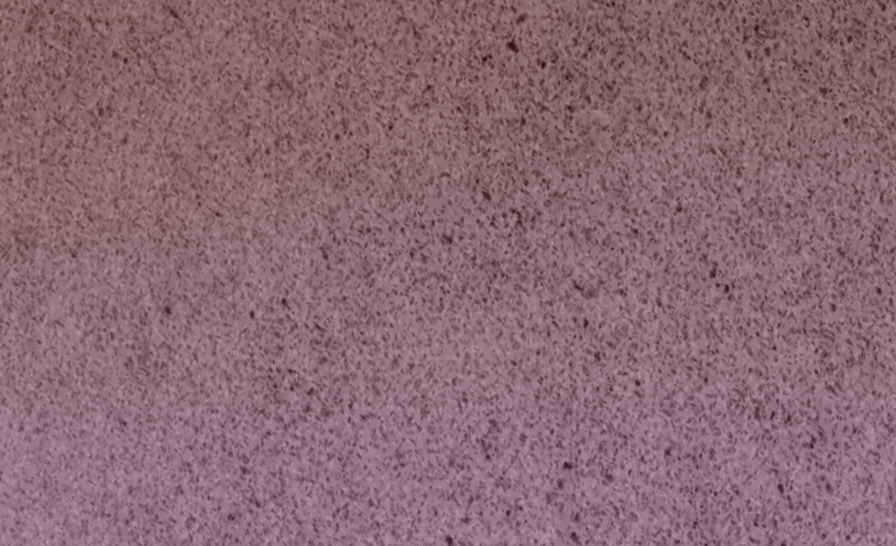
Write a WebGL 2 fragment shader that draws this texture.

```glsl
#version 300 es
precision highp float;
// Mauve speckled surface: a soft warm-to-cool gradient covered by layers of
// scattered, tilted oval flecks (a jittered cell grid per layer), with fine
// dark and pale grain, sparse large dark spots and slow layered-sine mottling.
uniform vec2 u_resolution;
out vec4 fragColor;

vec3 hash3(vec2 cell) {
  vec3 h = fract(cell.xyx * vec3(0.1031, 0.1030, 0.0973));
  h += dot(h, h.yxz + 33.33);
  return fract((h.xxy + h.yzz) * h.zyx);
}

// Strongest fleck at p: cells per canvas height, radius in cells, share of filled cells
float flecks(vec2 p, float cells, float radius, float share, float seed) {
  vec2 q = p * cells + seed;
  vec2 home = floor(q);
  float ink = 0.0;
  for (int j = -1; j <= 1; j++) {
    for (int i = -1; i <= 1; i++) {
      vec2 cell = home + vec2(i, j);
      vec3 place = hash3(cell);
      vec3 look = hash3(cell + 71.7);
      float tilt = 0.2 + (look.x - 0.5) * 2.0;
      vec2 d = q - cell - place.xy;
      d = mat2(cos(tilt), -sin(tilt), sin(tilt), cos(tilt)) * d;
      d *= vec2(1.4, 0.8) / (radius * mix(0.65, 1.2, look.y));
      float body = smoothstep(1.15, 0.2, length(d));
      ink = max(ink, body * mix(0.3, 1.0, look.z) * step(place.z, share));
    }
  }
  return ink;
}

// Slow uneven patches, about -1 to 1
float mottle(vec2 p) {
  float a = sin(p.x * 7.3 + 2.1 * sin(p.y * 5.1 + 1.0));
  float b = sin(p.y * 11.7 - p.x * 4.9 + 1.7 * sin(p.x * 9.2));
  float c = sin(p.x * 23.0 + p.y * 17.0 + 2.0 * sin(p.y * 19.0 - p.x * 8.0));
  return a * 0.4 + b * 0.35 + c * 0.25;
}

void main() {
  vec2 uv = gl_FragCoord.xy / u_resolution;
  vec2 p = gl_FragCoord.xy / u_resolution.y;

  // Ground: cool and pale below, warm and darker above, reddest at upper left
  vec3 color = mix(vec3(0.606, 0.480, 0.546), vec3(0.556, 0.423, 0.453), smoothstep(-0.1, 1.0, uv.y));
  color += vec3(0.004, -0.014, -0.022) * smoothstep(0.9, 0.1, length(uv - vec2(0.0, 1.0)));
  color -= 0.022 * smoothstep(0.55, 1.0, uv.y) * smoothstep(0.3, 0.9, uv.x);

  // Patches, faint upright streaks and soft dim blotches
  float patches = mottle(p);
  float streaks = sin(p.x * 61.0 + 2.0 * sin(p.x * 23.0)) * sin(p.y * 3.0 + p.x * 13.0);
  float blotches = flecks(p, 22.0, 0.75, 0.55, 907.0);
  color += 0.010 * patches + 0.006 * streaks + 0.010 - 0.042 * blotches;

  // Fine grain, stronger toward the right
  float weight = mix(0.88, 1.12, smoothstep(0.0, 0.7, uv.x)) - 0.12 * patches;
  float dark = 0.145 * flecks(p, 76.0, 0.53, 0.78, 13.0);
  dark += 0.125 * flecks(p, 104.0, 0.55, 0.65, 157.0);
  float pale = 0.080 * flecks(p, 86.0, 0.58, 0.75, 311.0);

  // Larger spots, rarer and darker with size, gathered in the dim blotches
  float grouping = mix(0.55, 1.0, smoothstep(0.1, 0.6, uv.x)) - 0.25 * patches + 0.4 * blotches;
  float spots = 0.15 * flecks(p, 46.0, 0.40, 0.24, 503.0);
  spots += 0.25 * flecks(p, 32.0, 0.32, 0.09, 709.0);

  float shade = dark * weight + spots * grouping - pale;
  color -= vec3(1.0, 1.0, 1.06) * min(shade, 0.32);
  fragColor = vec4(clamp(color, 0.0, 1.0), 1.0);
}
```
